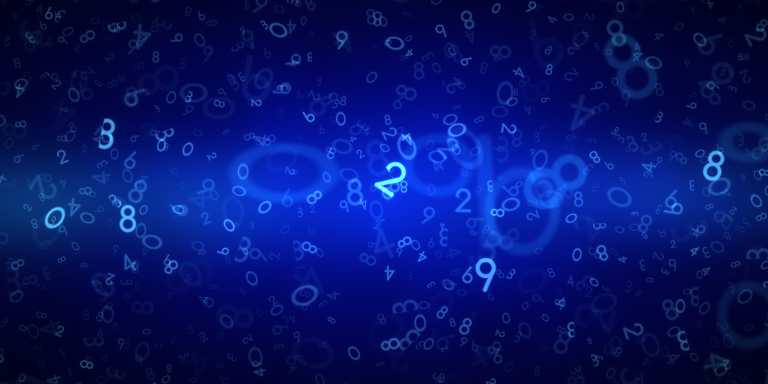
Write a WebGL 1 fragment shader that draws this background.

```glsl
#ifdef GL_FRAGMENT_PRECISION_HIGH
precision highp float;
#else
precision mediump float;
#endif
// A deep blue glow crossed by a soft horizontal light band, filled with
// drifting cyan loops, curls and strokes. Jittered, rotated grids scatter the
// marks at several depths; large blurred loops and a few bright marks sit on top.
uniform vec2 u_resolution;

const vec3 NIGHT = vec3(0.004, 0.004, 0.070);
const vec3 BLUE = vec3(0.006, 0.018, 0.500);
const vec3 CORE = vec3(0.005, 0.070, 0.170);
const vec3 BAND = vec3(0.012, 0.070, 0.120);
const vec3 TEAL = vec3(0.020, 0.130, 0.120);
const vec3 MARK = vec3(0.300, 0.640, 0.620);
const vec3 GHOST = vec3(0.040, 0.150, 0.160);
const vec2 CENTER = vec2(1.02, 0.5);
const float STROKE = 0.13;   // half line width relative to mark size
const int LAYERS = 6;

float hash(vec2 p) {
  vec3 h = fract(vec3(p.xyx) * 0.1031);
  h += dot(h, h.yzx + 33.33);
  return fract((h.x + h.y) * h.z);
}

float noise(vec2 p) {
  vec2 i = floor(p), f = fract(p);
  f = f * f * (3.0 - 2.0 * f);
  return mix(mix(hash(i), hash(i + vec2(1, 0)), f.x),
             mix(hash(i + vec2(0, 1)), hash(i + vec2(1, 1)), f.x), f.y);
}

vec2 turn(vec2 p, float a) {
  float c = cos(a), s = sin(a);
  return vec2(c * p.x - s * p.y, s * p.x + c * p.y);
}

float glow(vec2 p, vec2 c, vec2 radius) {
  vec2 d = (p - c) / radius;
  return exp(-dot(d, d));
}

float segment(vec2 p, vec2 a, vec2 b) {
  vec2 d = b - a;
  return length(p - a - d * clamp(dot(p - a, d) / dot(d, d), 0.0, 1.0));
}

float ring(vec2 p, float r) { return abs(length(p) - r); }

// Distance to a mark of half height one; kind in 0..1 picks its form.
float markShape(vec2 q, float kind) {
  float pair = min(ring(q - vec2(0.0, 0.46), 0.42), ring(q + vec2(0.0, 0.46), 0.50));
  if (kind < 0.20) return ring(q * vec2(1.45, 1.0), 0.92) * 0.8;
  if (kind < 0.38) return pair;
  if (kind < 0.58) return min(ring(q - vec2(0.0, 0.40), 0.50),
                              segment(q, vec2(0.48, 0.30), vec2(-0.05, -0.95)));
  if (kind < 0.76) return max(pair, -q.x - 0.15);
  float stem = segment(q, vec2(0.25, 0.90), vec2(0.25, -0.90));
  if (kind < 0.88) return min(stem, min(segment(q, vec2(0.25, 0.90), vec2(-0.55, -0.30)),
                                       segment(q, vec2(-0.55, -0.30), vec2(0.60, -0.30))));
  float curl = max(ring(q - vec2(0.0, 0.40), 0.50), 0.2 - q.y - q.x * 0.4);
  return min(curl, min(segment(q, vec2(0.45, 0.20), vec2(-0.50, -0.85)),
                       segment(q, vec2(-0.50, -0.85), vec2(0.55, -0.85))));
}

// Coverage of one mark, with a faint halo.
float mark(vec2 p, float size, float angle, float kind, float blur) {
  float d = markShape(turn(p, angle) / size, kind) * size;
  float w = STROKE * size, aa = 0.7 / u_resolution.y + blur;
  return 1.0 - smoothstep(w - aa, w + aa, d) + 0.12 * exp(-d / (0.25 * size));
}

// One depth of scattered marks; each stays inside its own cell.
float scatter(vec2 p, float cell, float size, float density, float blur, float seed) {
  vec2 g = turn(p, 0.35 + seed * 0.7) / cell + seed * 17.3;
  vec2 id = floor(g) + seed * 41.0;
  if (hash(id) > density) return 0.0;
  float s = size * mix(0.7, 1.2, hash(id + 3.7));
  vec2 jitter = vec2(hash(id + 9.1), hash(id + 15.3)) - 0.5;
  vec2 cellPos = fract(g) - 0.5;
  vec2 q = (cellPos - jitter * max(0.0, 1.0 - 2.6 * s / cell)) * cell;
  float fade = 1.0 - smoothstep(0.42, 0.5, max(abs(cellPos.x), abs(cellPos.y)));
  float light = mix(0.2, 1.0, pow(hash(id + 21.9), 1.8));
  return mark(q, s, hash(id + 27.4) * 6.283, hash(id + 33.8), blur) * light * fade;
}

// Large out-of-focus oval loop.
float ghostLoop(vec2 p, vec2 c, vec2 radius) {
  float d = abs(length((p - c) / radius) - 1.0) * min(radius.x, radius.y);
  return 1.0 - smoothstep(0.004, 0.022, d);
}

void main() {
  vec2 p = gl_FragCoord.xy / u_resolution.y;
  p.x += 1.0 - 0.5 * u_resolution.x / u_resolution.y;

  // Background glow, light band and side glows
  float body = glow(p, CENTER, vec2(0.92, 0.45));
  vec3 color = NIGHT + BLUE * body + CORE * glow(p, CENTER, vec2(0.42, 0.22));
  float sides = glow(p, vec2(0.10, 0.47), vec2(0.20, 0.12))
              + 0.8 * glow(p, vec2(0.52, 0.46), vec2(0.20, 0.12));
  color += TEAL * sides + BAND * glow(p, vec2(1.70, 0.50), vec2(0.30, 0.12));
  color += BAND * exp(-pow((p.y - 0.49) / 0.14, 2.0));
  color *= 0.92 + 0.16 * noise(p * 7.0);

  // Blurred foreground loops
  float ghosts = 0.75 * ghostLoop(p, vec2(0.74, 0.55), vec2(0.12, 0.065))
               + 0.70 * ghostLoop(p, vec2(1.36, 0.45), vec2(0.085, 0.10))
               + 0.60 * ghostLoop(p, vec2(1.14, 0.57), vec2(0.08, 0.07))
               + 0.65 * ghostLoop(p, vec2(1.95, 0.63), vec2(0.06, 0.04))
               + 0.50 * ghostLoop(p, vec2(1.95, 0.18), vec2(0.07, 0.075));
  ghosts += 0.7 * (1.0 - smoothstep(0.01, 0.03, segment(p, vec2(1.26, 0.63), vec2(1.27, 0.37))));
  ghosts += mark(p - vec2(1.45, 0.53), 0.085, 1.0, 0.3, 0.004);
  ghosts += 0.8 * mark(p - vec2(1.64, 0.83), 0.085, -0.5, 0.3, 0.004);
  color += GHOST * ghosts;

  // Scattered marks, from tiny and dim to wide and soft
  float marks = 0.0;
  for (int i = 0; i < LAYERS; i++) {
    float k = float(i);
    float cell = 0.055 * pow(1.35, k);
    float strength = 0.95 - 0.30 * abs(k - 1.5);
    marks += max(strength, 0.2) * scatter(p, cell, cell * 0.215, 0.52, 0.0004 * k, k + 1.0);
  }
  color += MARK * marks * mix(0.45, 0.85, body);

  // Bright focal marks
  float focal = 1.5 * mark(p - vec2(1.02, 0.537), 0.043, 0.6, 0.95, 0.001);
  focal += mark(p - vec2(0.275, 0.653), 0.038, 0.2, 0.7, 0.001);
  focal += mark(p - vec2(0.333, 0.432), 0.034, 0.0, 0.3, 0.001);
  focal += mark(p - vec2(0.143, 0.433), 0.029, 0.7, 0.1, 0.001);
  focal += mark(p - vec2(1.86, 0.57), 0.038, 0.3, 0.3, 0.001);
  focal += mark(p - vec2(1.265, 0.285), 0.042, 0.0, 0.5, 0.001);
  color += MARK * focal * 0.8;

  gl_FragColor = vec4(min(color, 1.0), 1.0);
}
```
